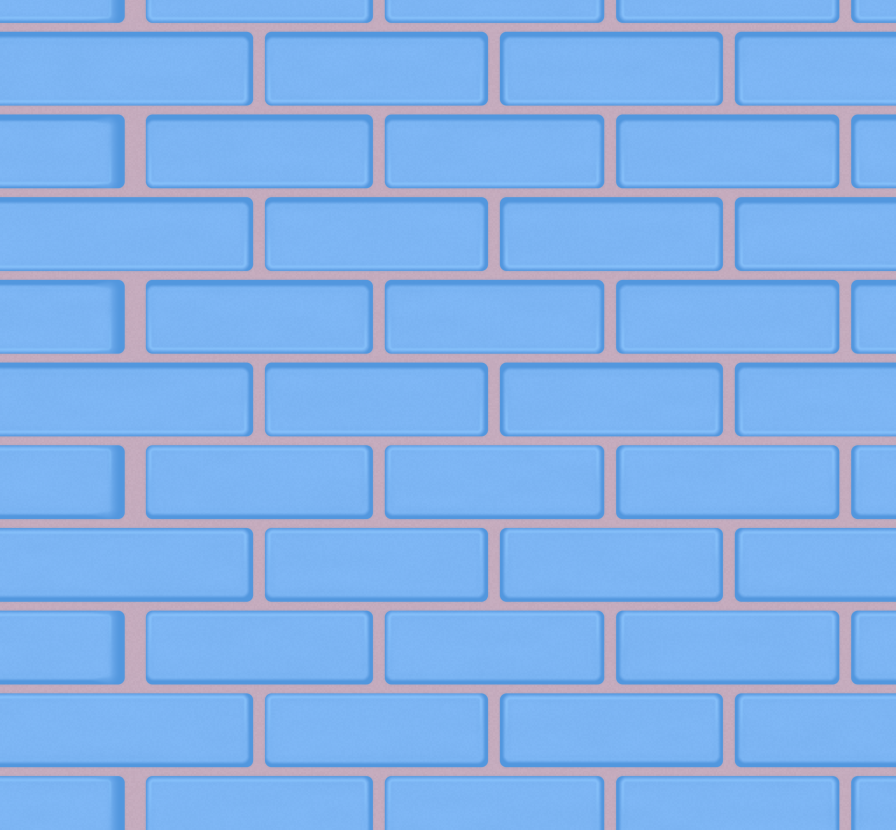
Reproduce this texture procedurally as a Shadertoy shader.

```glsl
// Running-bond wall of smooth blue bricks in thin dusty-pink mortar.
// Each brick is a rounded box with an inset face; the band between the two is a
// dark bevel whose four widths depend on the brick's place in the wall.

const vec3 FACE = vec3(0.488, 0.710, 0.955);
const vec3 BEVEL = vec3(0.315, 0.585, 0.865);
const vec3 RIM = vec3(0.535, 0.765, 0.985);
const vec3 MORTAR = vec3(0.772, 0.672, 0.742);

// Lengths are fractions of the canvas width.
const float PITCH_X = 0.2622;
const float PITCH_Y = 0.0923;
const float FIRST_ROW = 0.0190;
const float BRICK_HALF_HEIGHT = 0.0412;
const float CORNER = 0.0075;

float hash(vec2 p) {
    vec3 q = fract(vec3(p.xyx) * 0.1031);
    q += dot(q, q.yzx + 33.33);
    return fract((q.x + q.y) * q.z);
}

float noise(vec2 p) {
    vec2 i = floor(p), f = fract(p);
    f = f * f * (3.0 - 2.0 * f);
    return mix(mix(hash(i), hash(i + vec2(1, 0)), f.x),
               mix(hash(i + vec2(0, 1)), hash(i + vec2(1, 1)), f.x), f.y);
}

// Signed distance to a rounded box given by its lower and upper corners.
float roundBox(vec2 p, vec2 lo, vec2 hi, float radius) {
    vec2 q = abs(p - 0.5 * (lo + hi)) - 0.5 * (hi - lo) + radius;
    return length(max(q, 0.0)) + min(max(q.x, q.y), 0.0) - radius;
}

float rowStart(bool evenRow) {
    return evenRow ? 0.1582 : 0.2891;
}

// Left and right edges of vertical joint k; one joint in even rows is wider.
vec2 jointEdges(float k, bool evenRow) {
    float center = rowStart(evenRow) + PITCH_X * k;
    float halfWidth = 0.0066;
    if (evenRow) {
        center += 0.0026 * sin(1.9 * k);
        if (k == 0.0) {
            center -= 0.0072;
            halfWidth = 0.0118;
        }
    }
    return center + vec2(-halfWidth, halfWidth);
}

void mainImage(out vec4 fragColor, in vec2 fragCoord) {
    vec2 p = fragCoord / iResolution.x;
    float pixel = 1.0 / iResolution.x;

    // Locate the brick; the leftmost one runs past the canvas edge.
    float row = floor((p.y - FIRST_ROW) / PITCH_Y + 0.5);
    bool evenRow = mod(row, 2.0) < 0.5;
    float k = max(floor((p.x - rowStart(evenRow)) / PITCH_X), -1.0);
    float left = k < 0.0 ? -0.1 : jointEdges(k, evenRow).y;
    float right = jointEdges(k + 1.0, evenRow).x;
    float rowY = FIRST_ROW + PITCH_Y * row;
    vec2 lo = vec2(left, rowY - BRICK_HALF_HEIGHT);
    vec2 hi = vec2(right, rowY + BRICK_HALF_HEIGHT);

    // Bevel widths: upper rows are dark on top, lower rows underneath.
    float upper = smoothstep(4.0, 5.0, row);
    float midX = 0.5 * (left + right);
    bool deepEnd = evenRow && k < 0.0;
    float vary = 0.0012 * (hash(vec2(k, row) + 7.0) - 0.5);
    vec2 insetLo = vec2(mix(0.0015, 0.0042, smoothstep(0.5, 0.7, midX)),
                        mix(0.0052, 0.0018, upper) + vary);
    vec2 insetHi = vec2(deepEnd ? 0.0125 : mix(0.0055, 0.0030, midX),
                        mix(0.0013, 0.0065, upper) + vary);
    float softness = deepEnd ? mix(0.002, 0.009, smoothstep(0.10, 0.13, p.x)) : 0.0024;

    float outer = roundBox(p, lo, hi, CORNER);
    float inner = roundBox(p, lo + insetLo, hi - insetHi, CORNER);

    // Face: faint mottling, broad shading next to the bevel, light inner rim.
    float grain = hash(floor(p * 512.0)) - 0.5;
    float mottle = noise(p * vec2(24.0, 60.0)) - 0.5;
    vec3 brick = FACE + 0.010 * mottle + 0.012 * grain;
    brick = mix(brick, BEVEL, 0.12 * smoothstep(-0.012, 0.0, inner));
    float rim = exp(-pow((inner + 0.0035) / 0.0016, 2.0));
    float rimSide = mix(smoothstep(-0.01, 0.03, p.y - rowY),
                        smoothstep(-0.01, 0.03, rowY - p.y), upper);
    brick = mix(brick, RIM, rim * (0.15 + 0.55 * rimSide));
    float bevel = smoothstep(-softness, softness, inner);
    brick = mix(brick, BEVEL, bevel * 0.95);

    // Mortar darkens slightly where it meets the bricks.
    vec3 mortar = MORTAR + 0.018 * grain;
    mortar -= vec3(0.035, 0.012, 0.0) * (1.0 - smoothstep(0.0, 0.003, outer));

    float edge = max(pixel, 0.0016);
    float cover = 1.0 - smoothstep(-0.5 * edge, 0.5 * edge, outer);
    fragColor = vec4(mix(mortar, brick, cover), 1.0);
}
```
